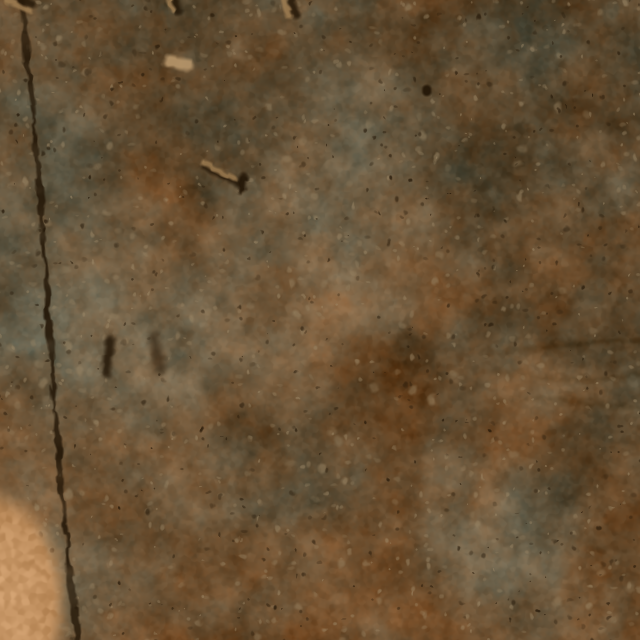
Reproduce this texture procedurally as a WebGL 1 fragment shader.

```glsl
precision highp float;
// Weathered brown earth: layered cellular noise mottles the clay, scattered
// cells add pale grit and dark pits, and distance functions draw the long
// crack, twig chips, slots, creases and the sunlit stone in the corner.
uniform vec2 u_resolution;

const vec3 CLAY = vec3(0.40, 0.31, 0.20);
const vec3 TONE_STEP = vec3(0.055, 0.051, 0.046);
const vec3 WARM_SHIFT = vec3(0.020, -0.003, -0.015);
const vec3 SHADOW = vec3(0.14, 0.09, 0.03);
const vec3 GRIT = vec3(0.62, 0.54, 0.41);
const vec3 STRAW = vec3(0.62, 0.49, 0.32);
const vec3 SUNLIT = vec3(0.78, 0.59, 0.40);

vec3 hash3(vec2 cell, float seed) {
  vec3 h = fract(vec3(cell.xyx + seed) * vec3(0.1031, 0.1030, 0.0973));
  h += dot(h, h.yxz + 33.33);
  return fract((h.xxy + h.yzz) * h.zyx);
}

// Smooth cellular noise: nearby cell values blended by distance
float cellNoise(vec2 p, float seed) {
  vec2 base = floor(p);
  float total = 0.0;
  float weights = 0.0;
  for (int y = -1; y <= 1; y++) {
    for (int x = -1; x <= 1; x++) {
      vec2 cell = base + vec2(float(x), float(y));
      vec3 h = hash3(cell, seed);
      vec2 d = p - cell - h.xy;
      float w = exp(-5.0 * dot(d, d));
      total += w * h.z;
      weights += w;
    }
  }
  return total / weights;
}

// Octaves of cellular noise, centred on zero
float mottle(vec2 p, float gain, float seed) {
  float sum = 0.0;
  float amp = 1.0;
  float norm = 0.0;
  for (int i = 0; i < 6; i++) {
    sum += amp * (cellNoise(p, seed + float(i) * 7.3) - 0.5);
    norm += amp;
    amp *= gain;
    p = mat2(0.8, 0.6, -0.6, 0.8) * p * 2.05;
  }
  return sum / norm;
}

// Soft specks in a random share of cells
float specks(vec2 p, float share, float radius, float seed) {
  vec2 base = floor(p);
  float cover = 0.0;
  for (int y = -1; y <= 1; y++) {
    for (int x = -1; x <= 1; x++) {
      vec2 cell = base + vec2(float(x), float(y));
      vec3 h = hash3(cell, seed);
      vec3 k = hash3(cell, seed + 51.7);
      vec2 d = (p - cell - h.xy) * mix(vec2(0.8), vec2(1.5), k.xy);
      float r = radius * (0.5 + k.z);
      float spot = 1.0 - smoothstep(0.35 * r, 1.3 * r, length(d));
      cover = max(cover, spot * step(h.z, share) * (0.4 + 0.6 * k.x));
    }
  }
  return cover;
}

// Soft-edged line from a to b
float stroke(vec2 p, vec2 a, vec2 b, float radius, float soft) {
  vec2 ab = b - a;
  float t = clamp(dot(p - a, ab) / dot(ab, ab), 0.0, 1.0);
  return 1.0 - smoothstep(radius - soft, radius + soft, length(p - a - ab * t));
}

float glow(vec2 p, vec2 centre, vec2 size) {
  vec2 d = (p - centre) / size;
  return exp(-dot(d, d));
}

// Wandering crack whose width and depth vary along its length
float crack(vec2 p) {
  float path = 0.121 - 0.089 * p.y - 0.004 * sin(p.y * 6.0)
    + 0.0012 * sin(p.y * 47.0) + 0.0007 * sin(p.y * 131.0);
  float width = 0.0036 + 0.0014 * sin(p.y * 29.0) + 0.0009 * sin(p.y * 83.0);
  float depth = 0.72 + 0.35 * (cellNoise(vec2(p.y * 40.0, 0.0), 9.0) - 0.3);
  return depth * (1.0 - smoothstep(width - 0.002, width + 0.003, abs(p.x - path)));
}

// A straw-coloured chip with a shadow beside it
vec3 chip(vec3 col, vec2 p, vec2 a, vec2 b, vec2 shade) {
  col = mix(col, SHADOW, 0.85 * stroke(p, a + shade, b + shade, 0.006, 0.005));
  return mix(col, STRAW, 0.85 * stroke(p, a, b, 0.004, 0.003));
}

void main() {
  vec2 p = gl_FragCoord.xy / u_resolution;
  float fine = cellNoise(p * 110.0, 4.0) - 0.5;
  vec2 rough = p + 0.005 * vec2(fine, cellNoise(p * 90.0, 6.0) - 0.5);

  // Clay: darker and greyer above, lighter and warmer below
  float tone = 9.0 * mottle(p * 4.0, 0.82, 1.0) + 0.45 - 0.9 * p.y;
  tone += 0.9 * glow(p, vec2(0.13, 0.55), vec2(0.10, 0.16));
  float warmth = 11.0 * mottle(p * 5.0, 0.72, 80.0) + 0.5 - 0.8 * p.y;
  warmth -= 2.2 * glow(p, vec2(0.12, 0.52), vec2(0.14, 0.20));
  vec3 col = CLAY + TONE_STEP * tone + WARM_SHIFT * warmth;

  // Creases sweeping in from the right
  for (int i = 0; i < 3; i++) {
    float n = float(i);
    float bend = p.y - 0.37 - 0.045 * n - 0.008 * sin(p.x * 17.0 + n * 2.0);
    float fold = exp(-pow((bend + 0.004 * fine) / 0.006, 2.0));
    col -= 0.055 * fold * smoothstep(0.70, 0.90, p.x);
  }

  // Pale grit and dark pits
  col = mix(col, GRIT, 0.55 * specks(rough * 38.0, 0.10, 0.22, 12.0));
  col = mix(col, GRIT, 0.50 * specks(rough * 85.0, 0.10, 0.32, 23.0));
  col = mix(col, SHADOW, 0.75 * specks(rough * 48.0, 0.06, 0.17, 34.0));
  col = mix(col, SHADOW, 0.55 * specks(rough * 95.0, 0.05, 0.30, 45.0));

  // Sunlit stone in the lower left corner
  float stone = length((rough - vec2(-0.02, 0.06)) / vec2(0.125, 0.175));
  vec3 stoneCol = SUNLIT + 0.12 * fine - 0.05 * smoothstep(0.3, 1.0, stone);
  col = mix(col, stoneCol, 1.0 - smoothstep(0.80, 1.08, stone));
  col = mix(col, SHADOW, crack(rough));

  // Slots, round hole and pale pebble
  col = mix(col, SHADOW, 0.85 * stroke(rough, vec2(0.166, 0.417), vec2(0.172, 0.467), 0.007, 0.006));
  col = mix(col, SHADOW, 0.55 * stroke(rough, vec2(0.251, 0.425), vec2(0.241, 0.470), 0.009, 0.010));
  col = mix(col, SHADOW, 0.95 * stroke(p, vec2(0.667, 0.857), vec2(0.667, 0.860), 0.007, 0.003));
  col = mix(col, STRAW + 0.10, 0.9 * stroke(rough, vec2(0.265, 0.904), vec2(0.293, 0.899), 0.009, 0.005));

  // Twig and chips along the top edge
  col = mix(col, SHADOW, 0.95 * stroke(rough, vec2(0.378, 0.705), vec2(0.379, 0.722), 0.007, 0.004));
  col = chip(col, rough, vec2(0.317, 0.746), vec2(0.366, 0.721), vec2(0.004, -0.006));
  col = chip(col, rough, vec2(0.012, 0.998), vec2(0.048, 0.983), vec2(0.004, 0.010));
  col = chip(col, rough, vec2(0.262, 1.005), vec2(0.270, 0.985), vec2(0.009, -0.002));
  col = chip(col, rough, vec2(0.442, 1.005), vec2(0.453, 0.974), vec2(0.010, 0.002));

  gl_FragColor = vec4(clamp(col, 0.0, 1.0), 1.0);
}
```
